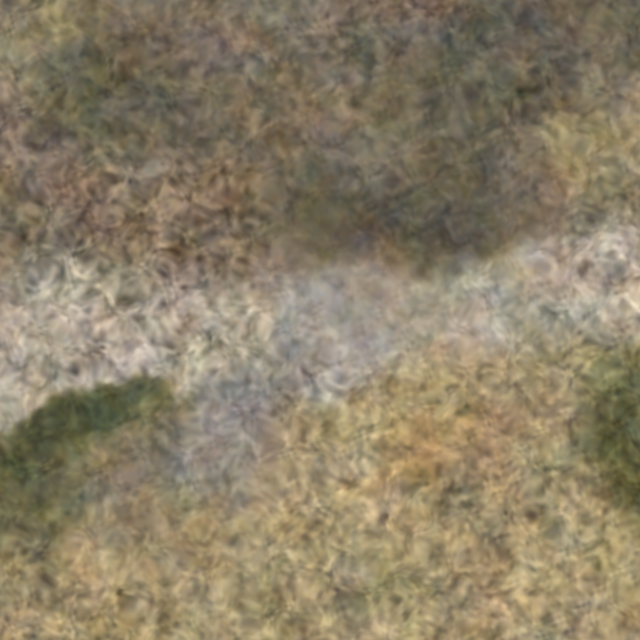
Give the GLSL for this texture, as a three.js fragment shader.

```glsl
// Weathered ground from above: dry grass, a pale worn track and mossy patches.
// Soft regions are laid out with warped edges and ellipses, then covered with
// several octaves of rotated value noise for the blurred, speckled grain.

#define GRAIN_SCALE 50.0
#define GRAIN_CONTRAST 0.92
#define MOTTLE_CONTRAST 0.34
#define TINT_STRENGTH 0.13
#define EDGE_WARP 0.09
#define SOIL vec3(0.475, 0.425, 0.355)
#define STRAW vec3(0.625, 0.565, 0.430)
#define TRACK vec3(0.665, 0.625, 0.560)
#define MOSS vec3(0.325, 0.330, 0.225)
#define SHADE vec3(0.345, 0.335, 0.275)
#define STONE vec3(0.600, 0.585, 0.560)
#define RUST vec3(0.620, 0.490, 0.350)

varying vec2 vUv;

float hash(vec2 p) {
  return fract(sin(dot(p, vec2(127.1, 311.7))) * 43758.5453);
}

float noise(vec2 p) {
  vec2 i = floor(p);
  vec2 f = fract(p);
  f = f * f * (3.0 - 2.0 * f);
  float low = mix(hash(i), hash(i + vec2(1.0, 0.0)), f.x);
  float high = mix(hash(i + vec2(0.0, 1.0)), hash(i + vec2(1.0, 1.0)), f.x);
  return mix(low, high, f.y);
}

vec2 rotate(vec2 p, float angle) {
  float c = cos(angle);
  float s = sin(angle);
  return vec2(c * p.x + s * p.y, c * p.y - s * p.x);
}

// Layered noise centred on zero; each octave is turned to hide the lattice.
float layered(vec2 p, float gain, float step) {
  float sum = 0.0;
  float weight = 1.0;
  float total = 0.0;
  for (int i = 0; i < 4; i++) {
    sum += weight * (noise(p) - 0.5);
    total += weight;
    weight *= gain;
    p = rotate(p, 0.9) * step + 17.3;
  }
  return sum / total;
}

// Soft tilted ellipse: 1 in the middle, 0 outside.
float blotch(vec2 p, vec2 centre, vec2 radius, float angle) {
  vec2 q = rotate(p - centre, angle) / radius;
  return 1.0 - smoothstep(0.35, 1.25, length(q));
}

// Base colour of the ground without its grain.
vec3 groundColor(vec2 p) {
  // Straw field with moss, rust and bare soil
  vec3 color = STRAW;
  color = mix(color, SOIL, 0.75 * blotch(p, vec2(0.20, 0.25), vec2(0.15, 0.11), 0.2));
  color = mix(color, RUST, 0.65 * blotch(p, vec2(0.70, 0.31), vec2(0.12, 0.09), 0.5));
  color = mix(color, MOSS, 0.95 * blotch(p, vec2(0.12, 0.34), vec2(0.23, 0.07), 0.34));
  color = mix(color, MOSS, 0.75 * blotch(p, vec2(0.02, 0.23), vec2(0.12, 0.11), 0.0));
  color = mix(color, MOSS, 0.85 * blotch(p, vec2(1.00, 0.32), vec2(0.10, 0.15), 0.0));

  // Pale track, cut sharply on the left and widening in the middle
  float cut = 0.345 + 0.35 * p.x;
  float spill = 0.36 + 0.11 * smoothstep(0.42, 0.65, p.x);
  float lower = mix(cut, spill, smoothstep(0.24, 0.30, p.x));
  float blur = mix(0.012, 0.045, smoothstep(0.2, 0.4, p.x));
  color = mix(color, TRACK, smoothstep(lower - blur, lower + blur, p.y));

  // Darker soil above the track
  float upper = 0.57 + 0.075 * smoothstep(0.5, 1.0, p.x);
  float fade = mix(0.07, 0.03, smoothstep(0.2, 0.6, p.x));
  color = mix(color, SOIL, smoothstep(upper - fade, upper + fade, p.y));
  color = mix(color, SHADE, 0.80 * blotch(p, vec2(0.69, 0.68), vec2(0.14, 0.10), 0.2));
  color = mix(color, SHADE, 0.60 * blotch(p, vec2(0.50, 0.66), vec2(0.11, 0.09), 0.0));
  color = mix(color, SHADE, 0.65 * blotch(p, vec2(0.17, 0.86), vec2(0.16, 0.10), 0.3));
  color = mix(color, SHADE, 0.60 * blotch(p, vec2(0.80, 0.92), vec2(0.24, 0.13), 0.0));
  color = mix(color, STRAW, 0.60 * blotch(p, vec2(0.98, 0.78), vec2(0.15, 0.14), 0.0));
  color = mix(color, STRAW, 0.45 * blotch(p, vec2(0.04, 0.95), vec2(0.10, 0.12), 0.0));

  // Grey stone showing through the track
  color = mix(color, STONE, 0.80 * blotch(p, vec2(0.50, 0.48), vec2(0.11, 0.10), 0.3));
  color = mix(color, STONE * 0.85, 0.75 * blotch(p, vec2(0.36, 0.31), vec2(0.10, 0.13), -0.4));
  return color;
}

void main() {
  // Ragged region borders
  vec2 warp = vec2(layered(vUv * 9.0, 0.6, 2.0), layered(vUv * 9.0 + 41.0, 0.6, 2.0));
  vec3 color = groundColor(vUv + EDGE_WARP * warp);

  // Grain strength varies, calmest on the grey stone and in the shade
  float calm = blotch(vUv, vec2(0.62, 0.60), vec2(0.25, 0.20), 0.3);
  float rough = blotch(vUv, vec2(0.20, 0.64), vec2(0.26, 0.13), 0.0);
  float strength = 1.0 - 0.35 * calm + 0.35 * rough + 0.9 * layered(vUv * 6.0 + 7.0, 0.5, 2.0);

  // Speckles over broader mottling
  vec2 bent = vUv + 0.012 * vec2(noise(vUv * 32.0), noise(vUv * 32.0 + 23.0));
  float grain = layered(bent * GRAIN_SCALE, 0.95, 1.4);
  float mottle = layered(vUv * 13.0 + 3.0, 0.7, 1.8);
  color *= 1.0 + GRAIN_CONTRAST * strength * grain + MOTTLE_CONTRAST * mottle;

  // Warm-cool and green-pink tints
  float warmth = layered(vUv * 18.0 + 61.0, 0.8, 1.9);
  float green = layered(vUv * 14.0 + 89.0, 0.8, 1.9);
  color += TINT_STRENGTH * (warmth * vec3(0.7, 0.1, -0.9) + green * vec3(-0.4, 0.3, -0.2));

  gl_FragColor = vec4(clamp(color, 0.0, 1.0), 1.0);
}
```
